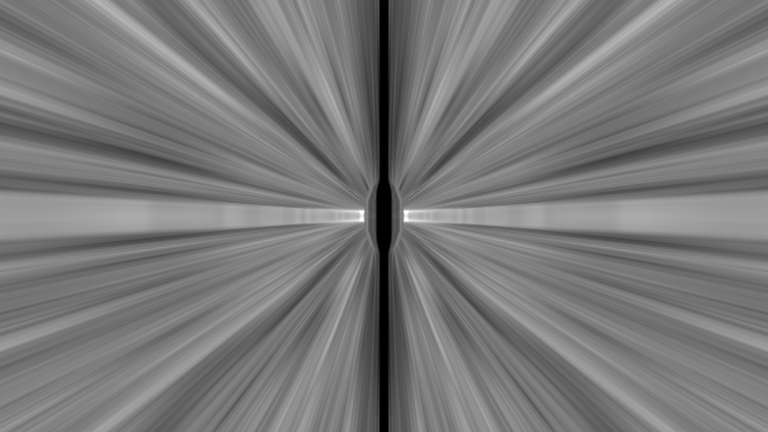
A Shadertoy shader for this background:

```glsl
// Mirrored grey light streaks bursting from a black vertical slit.

const float BASE_GREY    = 0.505;
const float STREAK_GAIN  = 0.50;   // contrast of the random streaks
const float SLIT_WIDTH   = 0.0095; // half width of the black slit
const float CORE_WIDTH   = 0.0165; // half width of its thicker middle
const float CORE_HEIGHT  = 0.070;
const float BAND_SLOPE   = 0.066;  // opening of the bright horizontal band
const float TIP_X        = 0.048;  // where the bright band begins
const float TIP_HEIGHT   = 0.012;
const int   OCTAVES      = 5;

float hash(vec2 p) {
    return fract(sin(dot(p, vec2(127.1, 311.7))) * 43758.5453);
}

float noise(vec2 p) {
    vec2 i = floor(p), f = fract(p);
    f = f * f * (3.0 - 2.0 * f);
    return mix(mix(hash(i), hash(i + vec2(1, 0)), f.x),
               mix(hash(i + vec2(0, 1)), hash(i + vec2(1, 1)), f.x), f.y);
}

// Soft bump of a given width around a centre
float bump(float x, float centre, float width) {
    float d = (x - centre) / width;
    return exp(-d * d);
}

// Layered noise, fine across the angle and long along the radius
float streaks(float angle, float radius) {
    float sum = 0.0, gain = 0.30, freq = 9.0;
    float depth = log(radius + 0.02);
    for (int i = 0; i < OCTAVES; i++) {
        float visible = smoothstep(0.0, 0.004, radius / freq);
        float n = noise(vec2(angle * freq + 40.0, depth * 1.7 + float(i) * 17.0));
        sum += (n - 0.5) * gain * mix(0.35, 1.0, visible);
        freq *= 2.1;
        gain *= 0.88;
    }
    return sum;
}

// Broad light and dark rays, by angle in degrees above or below the axis
float broadRays(float deg, float side) {
    float v = 0.0;
    v -= 0.13 * bump(deg, 5.8, 1.3);
    v += 0.07 * bump(deg, 10.0 + 2.5 * (1.0 - side), 1.8);
    v -= 0.08 * bump(deg, 13.5 - 2.5 * (1.0 - side), 1.5);
    v += 0.04 * bump(deg, 18.0, 3.0);
    v += 0.09 * bump(deg, 37.5, 1.6);
    v -= 0.17 * bump(deg, 44.5, 2.6);
    v -= 0.06 * bump(deg, 57.0, 1.8);
    v += 0.08 * bump(deg, 68.0, 4.0);
    v -= 0.16 * bump(deg, 86.0, 5.0);
    return v;
}

void mainImage(out vec4 fragColor, in vec2 fragCoord) {
    vec2 p = (fragCoord - 0.5 * iResolution.xy) / iResolution.y;
    float px = 1.0 / iResolution.y;
    float x = abs(p.x), y = abs(p.y);
    float side = step(0.0, p.y);

    // Polar view of one half, centred beside the slit
    vec2 q = vec2(max(x - 0.008, 0.0005), p.y);
    float radius = length(q);
    float angle = atan(q.y, q.x);
    float deg = degrees(abs(angle));

    // Streaks shared by both halves, mixed with ones unique to each
    float grain = 0.6 * streaks(abs(angle), radius)
                + 0.6 * streaks(angle + 9.0, radius);
    float grey = BASE_GREY + STREAK_GAIN * grain
               + broadRays(deg, side) * smoothstep(0.03, 0.2, radius);

    // Shade of the rays near the centre
    grey -= 0.15 * exp(-radius * 9.0) * smoothstep(8.0, 35.0, deg);

    // Bright horizontal band with faint nested upright steps
    float bandHalf = TIP_HEIGHT + BAND_SLOPE * max(x - TIP_X, 0.0) * 0.8;
    float band = 1.0 - smoothstep(0.75, 1.2, y / bandHalf);
    float frame = max(x, y / (BAND_SLOPE * 1.5));
    float steps = noise(vec2(log(frame + 0.01) * 16.0, 3.0)) - 0.5;
    float bandGrey = 0.62 + 0.05 * steps + 0.10 * grain;
    grey = mix(grey, bandGrey, band * smoothstep(TIP_X - 0.004, TIP_X + 0.004, x));

    // Glowing outline and halo at the mouth of the band
    float falloff = exp(-max(x - TIP_X, 0.0) * 12.0) * smoothstep(TIP_X - 0.006, TIP_X, x);
    grey += 0.25 * bump(y, bandHalf * 0.85, 0.0045) * falloff;
    grey += 0.24 * bump(x, TIP_X + 0.003, 0.005) * (1.0 - smoothstep(0.010, 0.015, y));
    grey += 0.10 * falloff * bump(y, 0.0, 0.04);

    // Upright frames between the slit and the band, with bent ends
    float bent = x + 0.35 * max(y - 0.035, 0.0);
    float inFrames = (1.0 - smoothstep(0.042, 0.047, bent))
                   * (1.0 - smoothstep(0.065, 0.085, y));
    float frameGrey = mix(0.24, 0.46, smoothstep(0.018, 0.042, bent))
                    + 0.16 * (noise(vec2(bent * 260.0, 8.0)) - 0.5);
    grey = mix(grey, frameGrey, inFrames * 0.85);

    // Upright streaks darkening towards the slit
    float upright = noise(vec2(x * 230.0 - y * 6.0, y * 3.0 + 5.0));
    grey *= 1.0 - 0.75 * exp(-max(x - SLIT_WIDTH, 0.0) * 75.0)
                * upright * smoothstep(0.05, 0.10, y);

    // Black slit, thicker in the middle
    float core = 1.0 - smoothstep(CORE_HEIGHT - 0.02, CORE_HEIGHT + 0.02, y);
    float slit = mix(SLIT_WIDTH, CORE_WIDTH, core);
    grey *= smoothstep(slit - px, slit + 0.002 + px, x);

    fragColor = vec4(vec3(clamp(grey, 0.0, 1.0)), 1.0);
}
```
